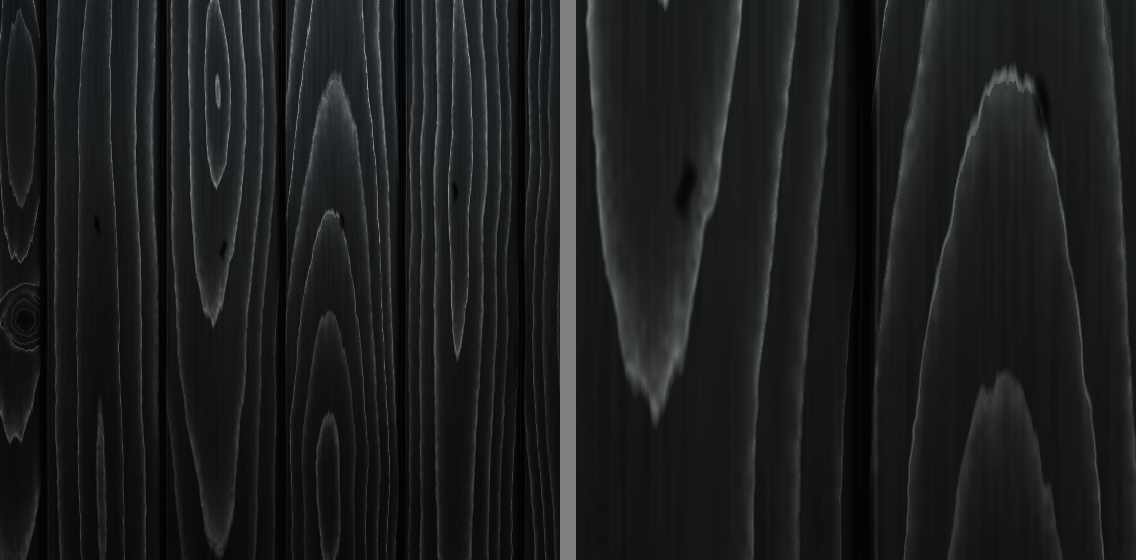
Left: the whole. Right: its middle third, enlarged.
This texture is drawn by a Shadertoy shader. Its source:

```glsl
// Black stained wooden planks with pale cathedral grain, dark seams and knots.

float hash(vec2 p) {
    return fract(sin(dot(p, vec2(127.1, 311.7))) * 43758.5453);
}

float noise(vec2 p) {
    vec2 i = floor(p), f = fract(p);
    f = f * f * (3.0 - 2.0 * f);
    return mix(mix(hash(i), hash(i + vec2(1, 0)), f.x),
               mix(hash(i + vec2(0, 1)), hash(i + vec2(1, 1)), f.x), f.y);
}

float fbm(vec2 p) {
    float sum = 0.0, amp = 0.5;
    for (int i = 0; i < 4; i++) {
        sum += amp * noise(p);
        p = p * 2.03 + 17.3;
        amp *= 0.5;
    }
    return sum;
}

// Growth-ring number; heart = centre across, centre up, vertical taper, ring count
float ringField(vec2 p, float across, float id, vec4 heart) {
    float sway = (noise(vec2(p.y * 2.6, id * 9.1)) - 0.5) * 0.14
               + (noise(vec2(p.y * 8.0 + across * 2.0, id * 5.7)) - 0.5) * 0.035
               + (fbm(vec2(p.y * 45.0, across * 9.0 + id)) - 0.5) * 0.016;
    float ragged = (fbm(vec2(p.x * 110.0, p.y * 5.0)) - 0.5) * 0.05;
    float dx = across - heart.x + sway;
    float dy = p.y - heart.y + ragged;
    float r = length(vec2(dx, heart.z * dy / (1.0 + 0.5 * dy * dy)));
    float uneven = (noise(vec2(r * 9.0, id * 3.3)) - 0.5) * 0.7;
    return heart.w * pow(r, 1.15) + uneven + 0.15;
}

// Pale ring: crisp outer edge, soft fade towards the heart
float ringLine(float rings) {
    float t = fract(rings);
    float edge = max(fwidth(rings), 0.04);
    float fade = 0.8 * exp(-9.0 * (1.0 - t)) + 0.2 * exp(-2.8 * (1.0 - t));
    return max(fade, 1.0 - t / edge);
}

void mainImage(out vec4 fragColor, in vec2 fragCoord) {
    vec2 p = fragCoord / iResolution.xy;

    // Planks
    const float plankWidth = 0.2135;
    float x = (p.x - 0.077) / plankWidth;
    float id = floor(x), across = x - id;
    vec4 hearts[6] = vec4[6](
        vec4(0.80, 0.80, 0.75, 11.0), vec4(0.42, 0.12, 0.24, 6.5),
        vec4(0.41, 0.84, 0.62, 9.0), vec4(0.43, 0.12, 0.72, 11.0),
        vec4(0.44, 0.70, 0.28, 10.0), vec4(0.65, 0.60, 0.22, 10.0));
    float rings = ringField(p, across, id, hearts[int(clamp(id + 1.0, 0.0, 5.0))]);

    // Large knot bends the rings around itself
    vec2 k = (p - vec2(0.045, 0.43)) * vec2(1.0, 0.8);
    float knotDist = length(k) + (fbm(p * 45.0) - 0.5) * 0.016;
    float knot = smoothstep(0.055, 0.025, knotDist) * step(id, -0.5);
    rings = mix(rings, knotDist * 125.0, knot);

    // Light falls from above, strongest right of the middle
    float glow = exp(-8.0 * (p.x - 0.6) * (p.x - 0.6));
    float light = mix(0.42, 0.8 + 0.6 * glow, smoothstep(-0.05, 1.05, p.y));

    // Dark stain with fine fibres
    float fibre = noise(vec2(p.x * 420.0, p.y * 14.0));
    float cloud = fbm(vec2(p.x * 14.0, p.y * 2.5));
    vec3 stain = mix(vec3(0.094, 0.095, 0.090), vec3(0.090, 0.101, 0.112), p.y);
    vec3 color = stain * light * (0.65 + 0.3 * fibre + 0.45 * cloud);

    // Grain lines, each worn differently
    float strength = mix(0.35, 1.0, hash(vec2(floor(rings + 0.02), id + 3.0)));
    float wear = 0.45 + 0.5 * fbm(p * vec2(30.0, 9.0))
               + 0.5 * noise(p * vec2(300.0, 110.0));
    float line = ringLine(rings) * strength * wear * mix(1.0, 0.35, knot);
    color += vec3(0.40, 0.41, 0.405) * line * (0.25 + 0.75 * light);

    // Small dark checks, one on each full plank
    vec2 check = vec2(0.47 + 0.12 * (hash(vec2(id, 4.0)) - 0.5),
                      0.55 + 0.35 * (hash(vec2(id, 8.0)) - 0.5));
    vec2 c = (vec2(across, p.y) - check) * vec2(plankWidth, 0.28);
    c.x += (noise(vec2(p.y * 55.0, id)) - 0.5) * 0.008;
    color *= 1.0 - 0.75 * smoothstep(0.007, 0.002, length(c));
    color *= 1.0 - 0.6 * smoothstep(0.020, 0.008, knotDist) * knot;

    // Seams: rounded shoulders, a faint lit lip and a black gap
    float side = (across < 0.5 ? across : across - 1.0) * plankWidth;
    side += (noise(vec2(p.y * 7.0, round(x) * 4.0)) - 0.5) * 0.002;
    float gap = abs(side);
    color *= mix(0.35, 1.0, smoothstep(0.004, 0.016, gap));
    color += 0.10 * light * wear * smoothstep(0.002, 0.0, abs(side - 0.0085));
    color = mix(vec3(0.014, 0.012, 0.016), color, smoothstep(0.0035, 0.0065, gap));
    color += 0.05 * light * fibre * smoothstep(0.0015, 0.0, abs(side + 0.001));

    fragColor = vec4(color, 1.0);
}
```
